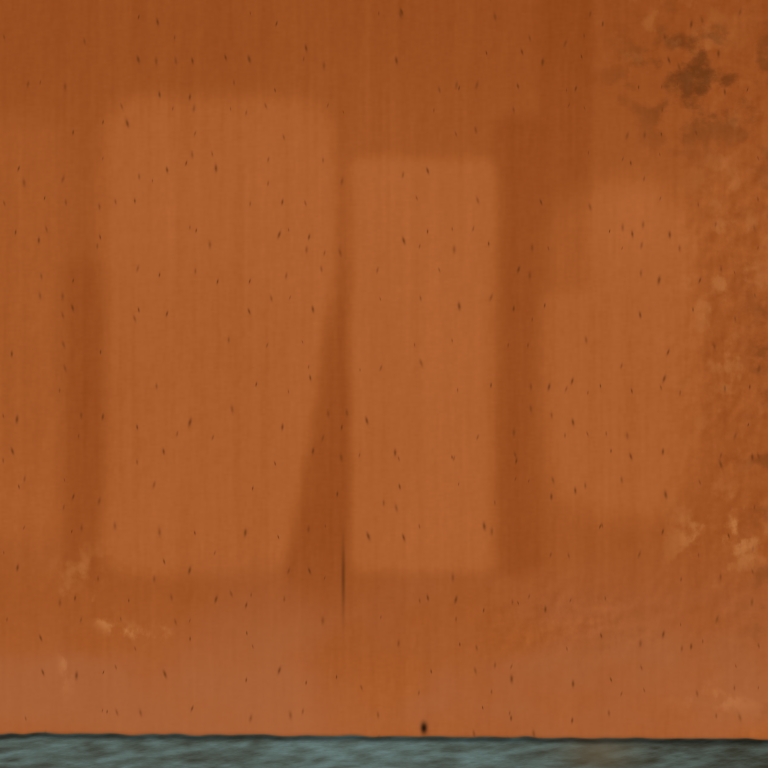
Give the GLSL for this texture, as a Shadertoy shader.

```glsl
// Worn ochre-orange painted board with soft vertical shadows and pale panels,
// above a narrow teal-grey strip. Soft box distances shape the large tones;
// stretched value noise adds brush grain, flecks, scuffs and rough relief.
#define DEEP_ORANGE vec3(0.555, 0.270, 0.095)
#define PALE_ORANGE vec3(0.700, 0.395, 0.200)
#define DUSTY_PINK vec3(0.655, 0.395, 0.260)
#define STAIN_BROWN vec3(0.330, 0.170, 0.065)
#define SCUFF_CREAM vec3(0.800, 0.550, 0.340)
#define STRIP_TEAL vec3(0.350, 0.410, 0.390)
#define STRIP_DARK vec3(0.220, 0.220, 0.180)
#define STRIP_HEIGHT 0.045
#define GRAIN_AMOUNT 0.22
#define FLECK_AMOUNT 0.55
#define SCUFF_AMOUNT 0.60

float hash(vec2 p) {
    vec3 q = fract(vec3(p.xyx) * 0.1031);
    q += dot(q, q.yzx + 33.33);
    return fract((q.x + q.y) * q.z);
}

float noise(vec2 p) {
    vec2 i = floor(p), f = fract(p);
    f = f * f * (3.0 - 2.0 * f);
    return mix(mix(hash(i), hash(i + vec2(1, 0)), f.x),
               mix(hash(i + vec2(0, 1)), hash(i + vec2(1, 1)), f.x), f.y);
}

float fbm(vec2 p) {
    float sum = 0.0, weight = 0.5;
    for (int i = 0; i < 5; i++) {
        sum += weight * noise(p);
        p = mat2(1.6, 1.2, -1.2, 1.6) * p + 17.3;
        weight *= 0.5;
    }
    return sum;
}

float blob(vec2 p, vec2 center, vec2 radius) {
    vec2 d = (p - center) / radius;
    return exp(-dot(d, d));
}

// Soft rounded box, 1 inside and 0 outside
float panel(vec2 p, vec2 low, vec2 high, float corner, float blur) {
    vec2 d = abs(p - 0.5 * (low + high)) - 0.5 * (high - low) + corner;
    float dist = length(max(d, 0.0)) + min(max(d.x, d.y), 0.0) - corner;
    return 1.0 - smoothstep(-blur, blur, dist);
}

// Small upright dark specks, one candidate per cell
float flecks(vec2 p, vec2 cells, float density) {
    vec2 id = floor(p * cells), f = fract(p * cells);
    float seed = hash(id + 71.0);
    vec2 center = 0.3 + 0.4 * vec2(hash(id + 5.0), hash(id + 29.0));
    vec2 d = (f - center) / cells;
    d.x += (seed - 0.5 * density) * d.y / density * 0.6;
    float size = mix(0.5, 1.2, hash(id + 43.0));
    return step(seed, density) * blob(d, vec2(0), size * vec2(0.0017, 0.0042));
}

// Broad lights and shadows of the board, 0 deep to 1 pale
float boardTone(vec2 p) {
    vec2 q = p + 0.014 * (vec2(fbm(p * 7.0), fbm(p * 7.0 + 40.0)) - 0.5);
    float slant = 0.11 * max(0.62 - q.y, 0.0);
    float tone = 0.47 - 0.20 * smoothstep(0.72, 1.0, q.y);
    tone += 0.30 * panel(q + vec2(slant * 1.5 * smoothstep(0.2, 0.42, q.x), 0),
                         vec2(0.135, 0.255), vec2(0.435, 0.875), 0.05, 0.018);
    tone += 0.32 * panel(q, vec2(0.458, 0.255), vec2(0.648, 0.795), 0.02, 0.013);
    tone += 0.34 * panel(q, vec2(0.715, 0.325), vec2(0.905, 0.76), 0.08, 0.03);
    tone += 0.18 * panel(q, vec2(-0.1, 0.30), vec2(0.085, 0.85), 0.04, 0.03);
    // Tapered central shadow and upright bands
    float wedge = panel(q, vec2(0.432 - slant * 1.5, 0.19), vec2(0.455, 0.72), 0.01, 0.012);
    tone -= 0.25 * wedge * smoothstep(0.74, 0.5, q.y) * smoothstep(0.16, 0.3, q.y);
    tone -= 0.24 * panel(q, vec2(0.643, 0.25), vec2(0.705, 0.85), 0.02, 0.014);
    tone -= 0.18 * panel(q, vec2(0.70, 0.62), vec2(0.772, 1.1), 0.02, 0.014);
    tone -= 0.20 * panel(q, vec2(0.083, 0.24), vec2(0.136, 0.66), 0.02, 0.018);
    tone += 0.26 * smoothstep(0.24, 0.06, q.y);
    return tone + 0.28 * (fbm(p * vec2(5, 4) + 9.0) - 0.48);
}

vec3 board(vec2 p) {
    float tone = boardTone(p);
    float brush = noise(p * vec2(190, 7)) + noise(p * vec2(90, 4) + 31.0) - 1.0;
    float weave = noise(p * vec2(160, 330)) + noise(p * vec2(300, 90)) - 1.0;
    tone += GRAIN_AMOUNT * (0.45 * brush + 0.35 * weave);

    // Rough relief lit from the upper left
    float rough = blob(p, vec2(0.77, 0.19), vec2(0.11, 0.045))
                + 0.7 * blob(p, vec2(0.96, 0.6), vec2(0.07, 0.5)) + 0.12;
    vec2 r = p * vec2(75, 60);
    tone += 0.8 * rough * (fbm(r) - fbm(r + vec2(-0.35, 0.35)));
    vec3 color = mix(DEEP_ORANGE, PALE_ORANGE, clamp(tone, -0.1, 1.1));
    color = mix(color, DUSTY_PINK, 0.45 * smoothstep(0.32, 0.12, p.y)
                * smoothstep(0.3, 0.65, fbm(p * vec2(6, 9) + 3.0)));

    // Dark stains and flecks
    float stain = blob(p, vec2(0.91, 0.90), vec2(0.09, 0.08)) + 0.5 * blob(p, vec2(1.0, 0.5), vec2(0.03, 0.4));
    color = mix(color, STAIN_BROWN, 0.6 * stain * smoothstep(0.45, 0.72, fbm(p * vec2(32, 40))));
    float speck = flecks(p, vec2(26, 21), 0.28) + 0.6 * flecks(p + 0.37, vec2(41, 33), 0.2);
    speck += blob(p, vec2(0.447, 0.25), vec2(0.0025, 0.045));
    color = mix(color, STAIN_BROWN, FLECK_AMOUNT * min(speck, 1.0));

    // Pale scuffs: worn right side and a curved trail at lower left
    float arc = abs(length(p - vec2(0.19, 0.25)) - 0.078);
    float trail = exp(-arc * arc * 7000.0) * smoothstep(0.24, 0.2, p.y) * smoothstep(0.25, 0.19, p.x);
    trail += blob(p, vec2(0.086, 0.17), vec2(0.009, 0.06)) + 0.5 * blob(p, vec2(0.11, 0.26), vec2(0.035, 0.025));
    float wear = blob(p, vec2(0.94, 0.30), vec2(0.06, 0.045)) + 0.55 * blob(p, vec2(0.95, 0.62), vec2(0.05, 0.2))
               + 0.4 * blob(p, vec2(0.87, 0.96), vec2(0.08, 0.06)) + 0.6 * blob(p, vec2(0.94, 0.09), vec2(0.05, 0.02));
    float chips = smoothstep(0.46, 0.72, fbm(p * vec2(46, 38) + 12.0));
    return mix(color, SCUFF_CREAM, SCUFF_AMOUNT * chips * min(trail + wear, 1.2));
}

vec3 strip(vec2 p) {
    float streaks = fbm(vec2(p.x * 30.0 + p.y * 55.0, p.y * 130.0 - p.x * 25.0));
    float light = 0.62 + 0.35 * blob(p, vec2(0.48, 0.02), vec2(0.16, 0.05)) - 0.35 * smoothstep(0.65, 1.0, p.x);
    vec3 color = mix(STRIP_DARK, STRIP_TEAL, light + 1.5 * (streaks - 0.45));
    return mix(color, vec3(0.40, 0.33, 0.24), 0.6 * blob(p, vec2(0.78, 0.02), vec2(0.05, 0.03)));
}

void mainImage(out vec4 fragColor, in vec2 fragCoord) {
    vec2 p = fragCoord / iResolution.xy;
    float edge = p.y - STRIP_HEIGHT + 0.008 * p.x - 0.003 * (noise(p.xx * 35.0) - 0.5);
    float blur = max(0.0015, 1.0 / iResolution.y);
    vec3 color = mix(strip(p), board(p), smoothstep(-blur, blur, edge));
    color *= 1.0 - 0.4 * exp(-pow((edge + 0.003) / 0.004, 2.0));
    color *= 1.0 - 0.75 * blob(p, vec2(0.552, 0.052), vec2(0.004, 0.007));
    fragColor = vec4(color, 1.0);
}
```
